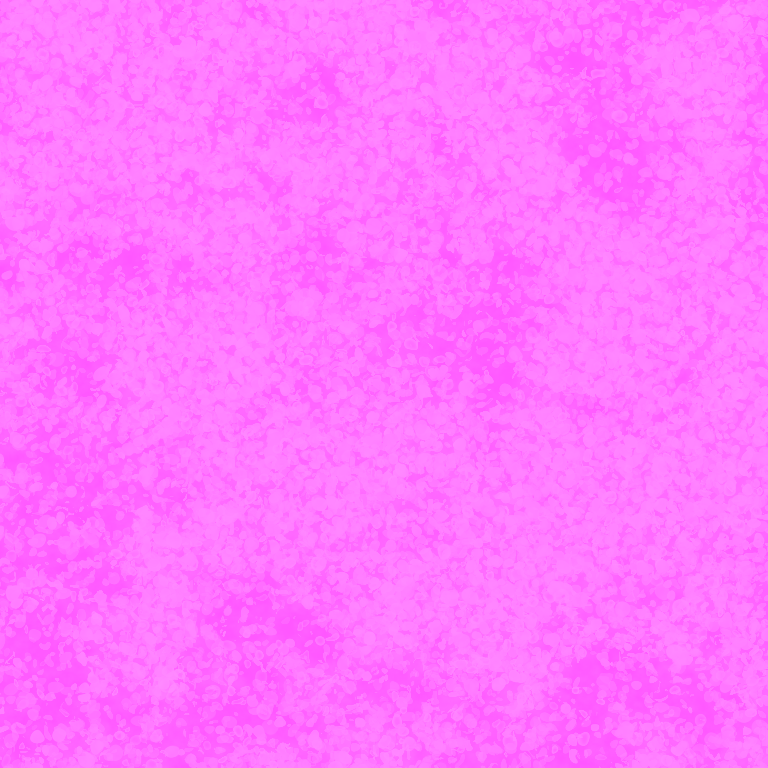
A three.js fragment shader for this texture:

```glsl
// Pink petal-like flecks scattered over soft magenta clouds.
// Layers of jittered, warped ellipses are blended from small ragged scraps
// up to larger round flecks; cloud noise thins them out in the deep patches.

varying vec2 vUv;

const int LAYERS = 9;
const float DEEP_GREEN = 0.345;
const float MID_GREEN = 0.43;
const float PALE_GREEN = 0.545;

float hash(vec2 p) {
  return fract(sin(dot(p, vec2(127.1, 311.7))) * 43758.5453);
}

vec2 hash2(vec2 p) {
  return vec2(hash(p), hash(p + 57.3));
}

float valueNoise(vec2 p) {
  vec2 cell = floor(p);
  vec2 f = fract(p);
  f = f * f * (3.0 - 2.0 * f);
  float low = mix(hash(cell), hash(cell + vec2(1.0, 0.0)), f.x);
  float high = mix(hash(cell + vec2(0.0, 1.0)), hash(cell + vec2(1.0, 1.0)), f.x);
  return mix(low, high, f.y);
}

float fbm(vec2 p) {
  float sum = 0.0;
  float weight = 0.42;
  for (int i = 0; i < 5; i++) {
    sum += weight * valueNoise(p);
    p = p * 2.03 + 17.1;
    weight *= 0.62;
  }
  return sum;
}

vec2 warp(vec2 p, float frequency, float amount) {
  vec2 shift = vec2(valueNoise(p * frequency), valueNoise(p * frequency + 41.7));
  return p + amount * (shift - 0.5);
}

// Distance from the centre of a turned ellipse, 1 on its rim.
float ellipse(vec2 p, float angle, vec2 radii) {
  float c = cos(angle);
  float s = sin(angle);
  return length(vec2(c * p.x + s * p.y, c * p.y - s * p.x) / radii);
}

// Blends one layer of flecks over the green level.
float addFlecks(float green, vec2 p, float seed, float density, float tint) {
  vec2 home = floor(p);
  for (int y = -1; y <= 1; y++) {
    for (int x = -1; x <= 1; x++) {
      vec2 cell = home + vec2(float(x), float(y));
      vec2 key = cell + seed * 13.7;
      vec2 shape = hash2(key + 5.1);
      vec2 look = hash2(key + 23.9);
      vec2 center = cell + hash2(key);
      float radius = mix(0.2, 0.43, shape.x);
      vec2 radii = radius * vec2(1.0, mix(0.65, 1.0, shape.y));
      float d = ellipse(p - center, 6.2832 * look.x, radii);
      float cover = 1.0 - smoothstep(0.88, 1.04, d);
      float present = step(hash(key + 71.3), density);
      // Some flecks are hollow and show only a pale rim.
      float body = mix(1.0, mix(0.45, 1.0, smoothstep(0.2, 0.9, d)), step(0.8, look.y));
      float tone = mix(MID_GREEN, PALE_GREEN, 0.3 + 0.4 * look.y + 0.3 * tint);
      float opacity = mix(0.4, 0.95, hash(key + 91.7));
      green = mix(green, tone, cover * present * body * opacity);
    }
  }
  return green;
}

void main() {
  // Small clouds with ragged borders.
  vec2 cloudUv = warp(vUv, 24.0, 0.03);
  float cloud = smoothstep(0.26, 0.66, fbm(cloudUv * 8.5 + 3.4));
  float mottle = fbm(vUv * 45.0 + 9.2);
  float green = mix(DEEP_GREEN, MID_GREEN, clamp(0.6 * cloud + 1.1 * (mottle - 0.36), 0.0, 1.0));

  // Ragged scraps first, rounder and larger flecks on top.
  for (int i = 0; i < LAYERS; i++) {
    float layer = float(i);
    float rise = layer / float(LAYERS - 1);
    vec2 p = warp(vUv + layer * 0.137, 75.0, mix(0.018, 0.003, sqrt(rise)));
    float density = mix(0.26, 0.92, cloud) * mix(1.0, 0.75, rise);
    green = addFlecks(green, p * mix(78.0, 35.0, sqrt(rise)), layer + 1.0, density, cloud);
  }

  // Faint veil that softens the pale patches.
  green = mix(green, 0.5, 0.12 * cloud);
  green += 0.018 * (valueNoise(vUv * 130.0) - 0.5);

  gl_FragColor = vec4(1.0, green, 1.0, 1.0);
}
```
